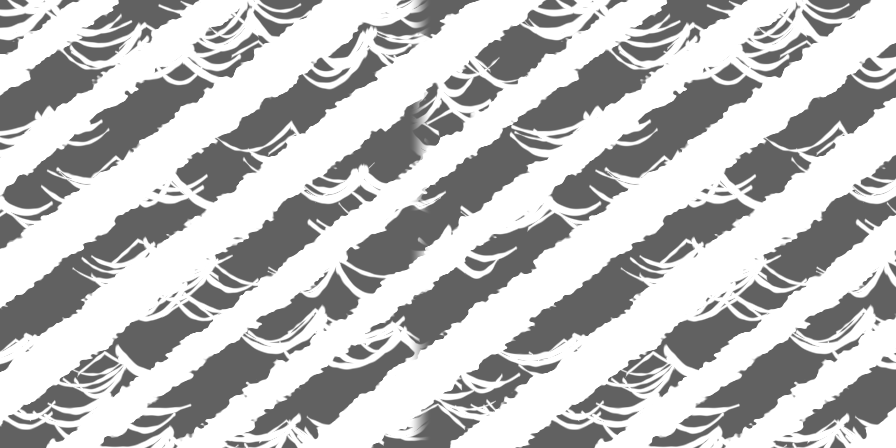
This pattern is drawn by a Shadertoy shader. Its source:

```glsl
// Diagonal torn grey bands on white, cut by fans of sagging white strands.
// Bands come from a repeated slanted coordinate with noisy edges; strands are
// parabolas scattered on a jittered grid. The tile repeats across with a soft seam.

const float TILE_WIDTH = 1.224;   // in canvas heights, holds four bands
const float SEAM_X = 0.963;
const float SEAM_BLEND = 0.05;
const float BAND_STEP = TILE_WIDTH / 4.0;
const float BAND_SLOPE = 0.78;
const vec3 PAPER = vec3(1.0);
const vec3 INK = vec3(0.38);

float hash(vec2 p) {
    return fract(sin(dot(p, vec2(127.1, 311.7))) * 43758.5453);
}

float noise(vec2 p) {
    vec2 i = floor(p), f = fract(p);
    f = f * f * (3.0 - 2.0 * f);
    return mix(mix(hash(i), hash(i + vec2(1, 0)), f.x),
               mix(hash(i + vec2(0, 1)), hash(i + vec2(1, 1)), f.x), f.y);
}

// Signed distance to the torn bands, negative inside
float bandDistance(vec2 p) {
    float s = (p.x - p.y / BAND_SLOPE + 0.355) / BAND_STEP;
    float id = floor(s + 0.5);
    float across = s - id + 0.09 * cos(id * 1.5708);
    float spacing = BAND_STEP * BAND_SLOPE / sqrt(1.0 + BAND_SLOPE * BAND_SLOPE);
    float tear = 0.018 * (noise(p * vec2(32.0, 45.0)) - 0.5)
               + 0.012 * (noise(p * vec2(90.0, 130.0)) - 0.5);
    return (abs(across) - 0.27) * spacing + tear;
}

// Strand leaving the origin steeply, sagging and rising again with a thin tail
float strandDistance(vec2 d, float span, float sag, float halfWidth) {
    float u = d.x / span;
    float k = 1.0 - clamp(u, 0.0, 1.7);
    float slope = 2.0 * sag * k / span;
    float offset = abs(d.y + sag * (1.0 - k * k)) / sqrt(1.0 + slope * slope);
    float beyond = max(max(-u, u - 1.7), 0.0) * span;
    float taper = 1.0 - 0.6 * smoothstep(0.9, 1.7, u);
    return length(vec2(offset, beyond)) - halfWidth * taper;
}

// Thin lopsided peak
float peakDistance(vec2 d, float lean) {
    float slope = d.x < 0.0 ? 0.55 + lean : 0.9 - lean;
    float offset = abs(d.y + slope * abs(d.x)) / sqrt(1.0 + slope * slope);
    return max(offset - 0.003, abs(d.x) - 0.06);
}

// Nearest strand among the fans of the surrounding cells
float webDistance(vec2 p) {
    vec2 cellSize = vec2(TILE_WIDTH / 6.0, 0.2);
    vec2 home = floor(p / cellSize);
    float nearest = 1.0;
    for (int y = -1; y <= 1; y++)
    for (int x = -1; x <= 1; x++) {
        vec2 cell = home + vec2(x, y);
        vec2 jitter = vec2(hash(cell), hash(cell + 17.3));
        vec2 d = p - (cell + jitter) * cellSize;
        for (int i = 0; i < 6; i++) {
            vec2 seed = cell + float(i) * vec2(5.7, 9.1) + 31.0;
            float side = i < 4 ? -1.0 : 1.0;
            float span = mix(0.055, 0.115, hash(seed));
            float sag = mix(0.03, 0.085, hash(seed + 2.3));
            float weight = hash(seed + 4.9);
            vec2 start = vec2(0.03, 0.05) * (vec2(hash(seed + 7.1), hash(seed + 8.7)) - 0.5);
            vec2 local = (d - start) * vec2(side, 1.0);
            nearest = min(nearest, strandDistance(local, span, sag, mix(0.003, 0.0095, weight)));
        }
        vec2 peak = vec2(0.09, 0.07) * (jitter.yx - 0.5);
        nearest = min(nearest, peakDistance(d - peak, 0.4 * jitter.x));
    }
    return nearest;
}

float inkCoverage(vec2 p, float soft) {
    float wobble = 0.004 * (noise(p * 60.0) - 0.5);
    float band = 1.0 - smoothstep(-soft, soft, bandDistance(p));
    float strand = 1.0 - smoothstep(-soft, soft, webDistance(p) + wobble);
    return band * (1.0 - strand);
}

void mainImage(out vec4 fragColor, in vec2 fragCoord) {
    vec2 uv = fragCoord / iResolution.y;
    float soft = 1.0 / iResolution.y;
    vec2 p = vec2(mod(uv.x - SEAM_X, TILE_WIDTH), uv.y);
    float ink = inkCoverage(p, soft);

    // Cross-fade into the next tile near the seam
    float fade = smoothstep(TILE_WIDTH - SEAM_BLEND, TILE_WIDTH, p.x);
    if (fade > 0.0) {
        ink = mix(ink, inkCoverage(p - vec2(TILE_WIDTH, 0.0), soft), fade);
    }
    fragColor = vec4(mix(PAPER, INK, ink), 1.0);
}
```
